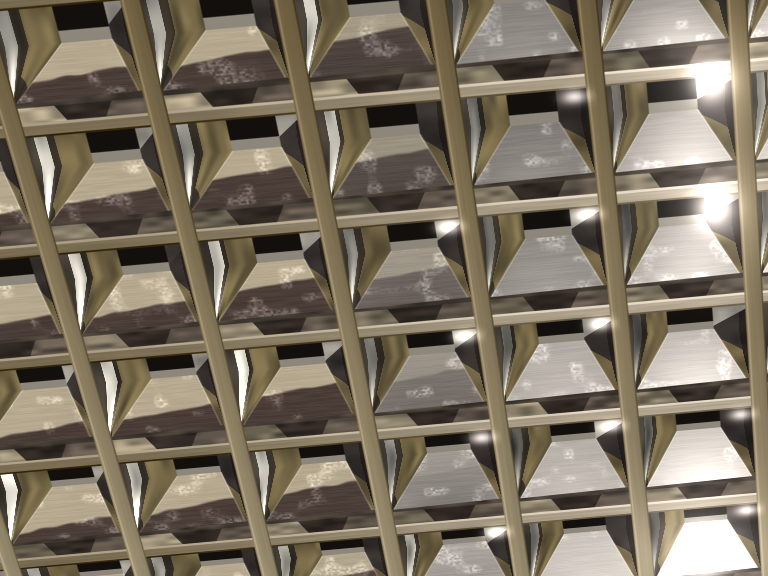
Reproduce this pattern procedurally as a WebGL 1 fragment shader.

```glsl
precision highp float;
// A louvre of mirrored pockets seen in perspective: tan bars frame faceted cells.
// A projective map gives grid coordinates; each cell is split into slot, sloping
// face, side shards and lower strip, with hashed tones, smudges and glints.
uniform vec2 u_resolution;

float hash(vec2 p) {
  return fract(sin(dot(p, vec2(127.1, 311.7))) * 43758.5453);
}

float noise(vec2 p) {
  vec2 i = floor(p), f = fract(p);
  f = f * f * (3.0 - 2.0 * f);
  return mix(mix(hash(i), hash(i + vec2(1.0, 0.0)), f.x),
             mix(hash(i + vec2(0.0, 1.0)), hash(i + 1.0), f.x), f.y);
}

// Soft step from a to b, one pixel wide in cell units
float edge(float a, float x) {
  float w = 4.0 / u_resolution.y;
  return smoothstep(a - w, a + w, x);
}

// Screen position (y down, height 1) to grid column and row
vec2 toGrid(vec2 p) {
  vec2 r = p - vec2(0.781, 0.1615);
  vec2 across = vec2(0.2523, -0.0226);
  vec2 down = vec2(0.0623, 0.2203) - 0.0388 * p;
  float det = across.x * down.y - down.x * across.y;
  return vec2(r.x * down.y - down.x * r.y, across.x * r.y - across.y * r.x) / det + vec2(3.0, 1.0);
}

// Sloping face: warm reflections on the left, brushed silver on the right
vec3 slopeColor(vec2 q, vec2 id, float k) {
  float h = hash(id + 3.0);
  float split = 0.64 - 0.13 * id.x + 0.25 * (0.5 - q.x) + 0.14 * (h - 0.5);
  split += 0.05 * (noise(q * 9.0 + id * 7.0) - 0.5);
  vec3 warm = mix(vec3(0.71, 0.66, 0.56), vec3(0.29, 0.24, 0.215), smoothstep(split - 0.03, split + 0.03, k));
  float light = 0.4 + 0.08 * max(id.x - 2.0, 0.0) + 0.045 * id.y + 0.12 * (h - 0.5);
  light += 0.16 * k * (id.x - 2.5) * exp(-8.0 * (q.x - 0.55) * (q.x - 0.55));
  vec3 silver = light * vec3(1.04, 1.0, 0.96);
  vec3 c = mix(warm, silver, smoothstep(1.6, 3.0, id.x + 0.18 * id.y));
  c += 0.05 * (noise(vec2(q.x * 6.0, q.y * 110.0) + id * 13.0) - 0.5);
  float smudge = smoothstep(0.62, 0.9, noise(q * 8.0 + id * 5.0)) * noise(q * 55.0 + id);
  return c + smudge * 0.25;
}

// Left side: narrow shards fanning out of the lower corner
vec3 leftColor(vec2 q, vec2 id, float t) {
  float h = hash(id + 8.0);
  float shine = mix(0.85, 0.4, smoothstep(0.5, 3.5, id.x)) * (0.65 + 0.5 * h);
  vec3 c = mix(vec3(0.25, 0.23, 0.2), shine * vec3(1.0, 0.98, 0.92), edge(0.14 + 0.1 * h, t));
  c = mix(c, vec3(0.2, 0.18, 0.15), edge(0.34 + 0.1 * h, t));
  float olive = edge(0.5, t) * (1.0 - edge(0.47 + 0.15 * h + 0.2 * t, q.y));
  c = mix(c, vec3(0.43, 0.38, 0.26), olive);
  c *= 0.7 + 0.6 * noise(vec2(t * 7.0, q.y * 4.0) + id * 9.0);
  float streak = exp(-90.0 * pow(t - 0.24 - 0.2 * h, 2.0)) * smoothstep(0.25, 0.75, q.y);
  return c + 0.6 * streak * vec3(1.0, 0.98, 0.93);
}

// Right side: dark upper facet above an olive one
vec3 rightColor(vec2 q, vec2 id, float t) {
  float h = hash(id + 15.0);
  vec3 c = mix(vec3(0.2, 0.18, 0.17), vec3(0.4, 0.35, 0.24), edge(0.36 + 0.2 * t, q.y));
  c = mix(c, vec3(0.14, 0.12, 0.11), edge(0.7 + 0.1 * h, t + 0.3 * q.y));
  c = mix(c, vec3(0.66, 0.64, 0.6), 0.8 * edge(0.5, h) * (1.0 - edge(0.23, q.y + 0.15 * t)));
  return c * (0.75 + 0.5 * noise(q * 8.0 + id * 4.0));
}

// Lower strip: broken reflections of the neighbouring facets
vec3 stripColor(vec2 q, vec2 id) {
  float lean = 0.5 * (q.y - 0.84);
  float h = hash(id + 21.0);
  vec3 c = mix(vec3(0.52, 0.48, 0.4) * (0.7 + 0.6 * h), vec3(0.19, 0.16, 0.14), edge(0.33, q.x - lean));
  c = mix(c, vec3(0.36, 0.32, 0.28), edge(0.7, q.x + lean));
  c = mix(c, vec3(0.26, 0.23, 0.2), 1.0 - edge(0.8 + 0.02 * h, q.y));
  return c * (0.7 + 0.6 * noise(q * vec2(9.0, 22.0) + id * 6.0));
}

vec3 pocket(vec2 q, vec2 id) {
  float center = 0.65 - 0.033 * id.x;
  float top = 0.34 - 0.028 * id.y, base = 0.77;
  float k = clamp((q.y - top) / (base - top), 0.0, 1.0);
  float left = mix(center - 0.17, 0.08, k), right = mix(center + 0.17, 0.91, k);
  vec3 slot = mix(vec3(0.07, 0.06, 0.05), vec3(0.55, 0.53, 0.48), edge(top * 0.72, q.y));
  vec3 c = mix(slot, slopeColor(q, id, k), edge(top, q.y));
  c = mix(leftColor(q, id, (q.x - 0.04) / max(left - 0.04, 0.02)), c, edge(left, q.x));
  c = mix(c, rightColor(q, id, (q.x - right) / max(0.96 - right, 0.02)), edge(right, q.x));
  float seam = min(abs(q.x - left), abs(q.x - right));
  c += 0.13 * (1.0 - smoothstep(0.0, 0.014, seam)) * step(top, q.y);
  return mix(c, stripColor(q, id), edge(base + 0.02 * (0.5 - q.x), q.y));
}

float glint(vec2 p, vec2 at) {
  vec2 d = p - at;
  return exp(-900.0 * dot(d, d)) + 0.25 * exp(-90.0 * dot(d, d));
}

void main() {
  vec2 p = gl_FragCoord.xy / u_resolution.y;
  p.y = 1.0 - p.y;
  vec2 g = toGrid(p), id = floor(g), q = g - id;
  vec3 c = pocket(q, id);
  // Signed distance to the nearest bar centre lines
  vec2 s = g - floor(g + 0.5);
  // Cross bars, brighter to the right, with a lit upper rim and dark lower edge
  vec3 cross = mix(vec3(0.47, 0.42, 0.32), vec3(0.7, 0.65, 0.57), smoothstep(0.1, 1.2, p.x));
  cross *= 0.94 + 0.12 * noise(g * vec2(3.0, 60.0));
  cross += 0.2 * (1.0 - edge(-0.035, s.y)) - 0.28 * edge(0.042, s.y);
  c = mix(c, cross, 1.0 - edge(0.058, abs(s.y)));
  // Long bars, paler toward the bottom, with thin dark borders
  vec3 rail = mix(vec3(0.43, 0.37, 0.25), vec3(0.59, 0.54, 0.43), p.y);
  rail *= 0.97 + 0.06 * noise(g * vec2(70.0, 2.0)) - s.x * 1.2;
  rail += 0.1 * (1.0 - edge(-0.045, s.x)) - 0.14 * edge(0.058, abs(s.x));
  c = mix(c, rail, 1.0 - edge(0.068, abs(s.x)));
  // Lamp glare and small sparkles near the upper cell corners
  float glare = glint(p, vec2(1.235, 0.14)) + glint(p, vec2(1.24, 0.36)) + 1.5 * glint(p, vec2(1.22, 0.96));
  vec2 d = (q - vec2(0.85, 0.12)) * vec2(1.0, 1.5);
  glare += 0.8 * step(0.45, hash(id + 31.0)) * step(2.0, id.x) * exp(-130.0 * dot(d, d));
  gl_FragColor = vec4(clamp(c + glare * vec3(1.0, 0.96, 0.93), 0.0, 1.0), 1.0);
}
```
